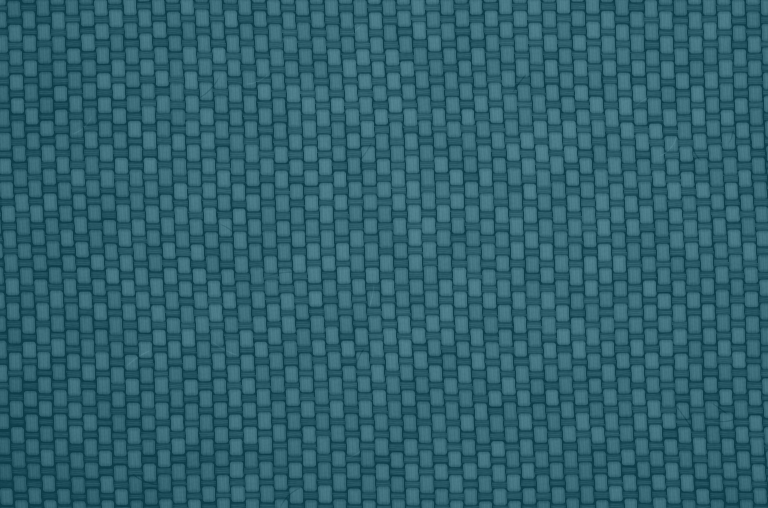
This texture is drawn by a Shadertoy shader. Its source:

```glsl
// Plain-woven teal cloth: staggered raised warp stitches over darker weft, with lint.
#define COLUMNS 53.0
#define ROWS 20.8
#define LEAN 0.046
#define STITCH vec2(0.48, 0.345)
#define JITTER 0.045
#define FIBRE 0.055
#define HAIRS 22
#define DEEP vec3(0.085, 0.27, 0.32)
#define PALE vec3(0.35, 0.54, 0.59)

float hash(vec2 p) {
    p = fract(p * vec2(0.1031, 0.1137));
    p += dot(p, p.yx + 33.33);
    return fract((p.x + p.y) * p.x * 17.0 + p.y * 31.0);
}

vec2 hash2(vec2 p) { return vec2(hash(p + 3.7), hash(p + 41.3)); }

// Distance to the nearest scattered feature point
float cellular(vec2 p) {
    vec2 cell = floor(p);
    float nearest = 2.0;
    for (int j = -1; j <= 1; j++)
        for (int i = -1; i <= 1; i++) {
            vec2 c = cell + vec2(i, j);
            nearest = min(nearest, length(c + hash2(c) - p));
        }
    return nearest;
}

float roundedBox(vec2 p, vec2 halfSize, float radius) {
    vec2 q = abs(p) - halfSize + radius;
    return length(max(q, 0.0)) + min(max(q.x, q.y), 0.0) - radius;
}

// Uneven strands running along one axis
float strands(float across, float along, float seed) {
    float bend = 0.6 * sin(along * 5.0 + seed * 9.0);
    return 0.5 * sin(across * 25.0 + bend + seed * 40.0)
         + 0.5 * sin(across * 43.0 - bend * 1.7 + seed * 71.0);
}

// Brightness of the weave at p, in canvas heights
float weave(vec2 p, float aspect, float pixel) {
    vec2 pitch = vec2(aspect / COLUMNS, 1.0 / ROWS);
    vec2 bent = p + 0.0016 * vec2(sin(p.y * 11.0 + p.x * 4.0), sin(p.x * 9.0 - p.y * 5.0));
    bent.x += LEAN * p.y;
    vec2 grid = bent / pitch;
    float column = floor(grid.x);
    grid.y += 0.5 * mod(column, 2.0) + 0.05 * (hash(vec2(column, 7.0)) - 0.5);
    vec2 id = vec2(column, floor(grid.y));
    vec2 local = fract(grid) - 0.5;
    float seed = hash(id + 11.0);

    // Weft yarn passing through the gap between two stitches
    float gapY = 0.5 - abs(local.y);
    float weftSeed = hash(vec2(column, floor(grid.y + 0.5)) + 77.0);
    float weft = 0.31 - 9.0 * gapY * gapY + 0.12 * (weftSeed - 0.5);
    weft += 1.6 * FIBRE * strands(local.y * 1.6, local.x, weftSeed);
    weft -= 0.13 * smoothstep(0.3, 0.5, abs(local.x));

    // Warp stitch, slightly different in place and size each time
    vec2 centre = JITTER * (hash2(id) - 0.5) * vec2(1.0, 1.6);
    vec2 size = STITCH + vec2(0.035, 0.05) * (hash2(id + 19.0) - 0.5);
    vec2 q = (local - centre) * pitch;
    float d = roundedBox(q, size * pitch, 0.24 * pitch.x);
    float soft = max(0.0016, pixel);
    float inside = 1.0 - smoothstep(-soft, soft, d);
    float dome = smoothstep(0.0, 0.3 * pitch.x, -d);
    float stitch = 0.42 + 0.25 * dome + 0.16 * (seed - 0.5);
    stitch += FIBRE * strands(local.x, local.y, seed) + 0.08 * local.y;

    // Contact shadow around the raised stitch
    weft -= 0.13 * (1.0 - smoothstep(0.0, 0.12 * pitch.y, d));
    return mix(weft, stitch, inside);
}

// Stray curved lint fibres: positive where pale, negative where dark
float lint(vec2 p, float aspect, float pixel) {
    float sum = 0.0;
    for (int i = 0; i < HAIRS; i++) {
        vec2 key = vec2(float(i) * 3.1 + 1.0, 5.0);
        vec2 q = p - hash2(key) * vec2(aspect, 1.0);
        float angle = 6.2832 * hash(key + 8.0);
        q = mat2(cos(angle), -sin(angle), sin(angle), cos(angle)) * q;
        float reach = 0.015 + 0.025 * hash(key + 15.0);
        float curve = (hash(key + 23.0) - 0.5) * 20.0;
        float d = abs(q.y - curve * q.x * q.x);
        float line = 1.0 - smoothstep(0.0003, 0.0013 + 0.5 * pixel, d);
        float ends = 1.0 - smoothstep(0.6 * reach, reach, abs(q.x));
        sum += line * ends * (hash(key + 31.0) > 0.5 ? 0.16 : -0.22);
    }
    return sum;
}

void mainImage(out vec4 fragColor, in vec2 fragCoord) {
    float pixel = 1.0 / iResolution.y;
    float aspect = iResolution.x * pixel;
    vec2 p = fragCoord * pixel;
    float tone = weave(p, aspect, pixel);

    // Fuzz and broad wear
    tone += 0.09 * (0.5 - cellular(p * vec2(150.0, 190.0)));
    tone += 0.07 * (0.5 - cellular(p * 9.0));
    tone += lint(p, aspect, pixel);

    // Light from the upper right of centre, falling off to the corners
    vec2 fromLight = (p / vec2(aspect, 1.0) - vec2(0.6, 0.68)) * vec2(1.1, 0.9);
    tone += 0.10 - 0.42 * dot(fromLight, fromLight);

    fragColor = vec4(mix(DEEP, PALE, clamp(tone, -0.12, 1.12)), 1.0);
}
```
